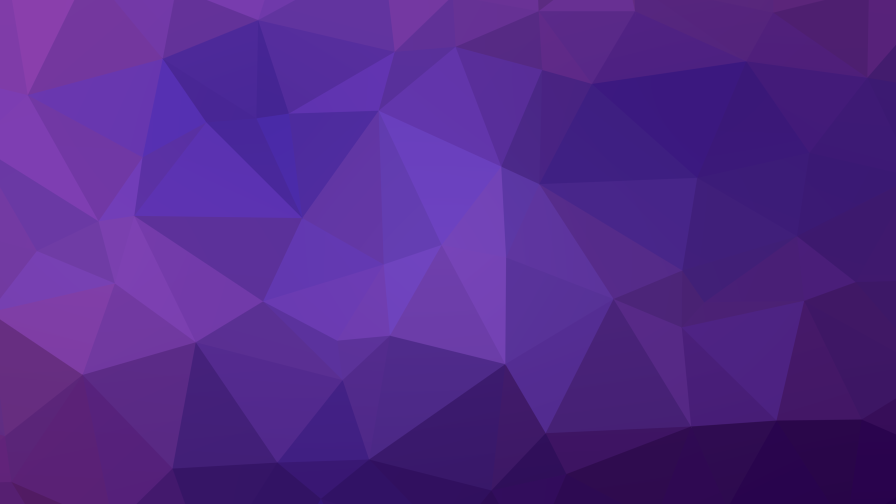
Write a Shadertoy shader that draws this background.

```glsl
const float CELL_SIZE = 0.178;      // facet spacing, in canvas heights
const float JITTER = 0.97;          // vertex scatter within its cell
const float GRID_ANGLE = 0.42;
const float EDGE_SOFTNESS = 0.7;    // half width of the edge blend, in pixels
const float LIGHT_VARIATION = 0.17;
const float HUE_VARIATION = 0.07;
const float FACET_SHADING = 0.10;   // how far the gradient shows inside a facet

const vec3 GLOW_VIOLET = vec3(0.51, 0.31, 0.80);
const vec3 GLOW_ORCHID = vec3(0.50, 0.27, 0.71);
const vec3 DEEP_BLUE = vec3(0.23, 0.13, 0.59);
const vec3 DEEP_INDIGO = vec3(0.20, 0.07, 0.44);

// Gradient mesh, rows from bottom to top
const vec3 MESH[16] = vec3[16](
    vec3(0.35, 0.12, 0.43), vec3(0.20, 0.08, 0.43), vec3(0.18, 0.04, 0.32), vec3(0.13, 0.00, 0.27),
    vec3(0.41, 0.19, 0.54), vec3(0.35, 0.19, 0.61), vec3(0.32, 0.16, 0.52), vec3(0.27, 0.10, 0.42),
    vec3(0.44, 0.22, 0.65), vec3(0.34, 0.19, 0.67), vec3(0.27, 0.14, 0.52), vec3(0.23, 0.10, 0.46),
    vec3(0.49, 0.23, 0.64), vec3(0.44, 0.23, 0.68), vec3(0.40, 0.18, 0.53), vec3(0.33, 0.13, 0.45));

float hash(vec2 p) {
    return fract(sin(dot(p, vec2(127.1, 311.7))) * 43758.5453);
}

float cross2(vec2 a, vec2 b) {
    return a.x * b.y - a.y * b.x;
}

vec2 gridVertex(vec2 cell) {
    vec2 scatter = vec2(hash(cell), hash(cell + 57.3)) - 0.5;
    return cell + 0.5 + JITTER * scatter;
}

vec3 addAccent(vec3 base, vec3 accent, vec2 uv, vec2 center, vec2 radius, float strength) {
    vec2 q = (uv - center) / radius;
    return mix(base, accent, strength * exp(-dot(q, q)));
}

vec3 backdrop(vec2 uv) {
    vec2 m = clamp(uv, 0.0, 1.0) * 3.0;
    ivec2 i = ivec2(min(floor(m), 2.0));
    vec2 f = smoothstep(0.0, 1.0, m - vec2(i));
    int k = i.y * 4 + i.x;
    vec3 c = mix(mix(MESH[k], MESH[k + 1], f.x), mix(MESH[k + 4], MESH[k + 5], f.x), f.y);
    c = addAccent(c, GLOW_VIOLET, uv, vec2(0.50, 0.52), vec2(0.13, 0.22), 0.85);
    c = addAccent(c, GLOW_ORCHID, uv, vec2(0.10, 0.48), vec2(0.12, 0.16), 0.80);
    c = addAccent(c, DEEP_BLUE, uv, vec2(0.28, 0.79), vec2(0.11, 0.15), 0.85);
    return addAccent(c, DEEP_INDIGO, uv, vec2(0.78, 0.80), vec2(0.16, 0.14), 0.75);
}

// Signed distance to an edge, positive on its left
float edgeDistance(vec2 p, vec2 a, vec2 b) {
    return cross2(normalize(b - a), p - a);
}

// Facet colour in rgb, premultiplied by its coverage in w
vec4 facet(vec2 p, vec2 a, vec2 b, vec2 c, vec2 id, mat2 turn, float blur) {
    float d = min(edgeDistance(p, a, b), min(edgeDistance(p, b, c), edgeDistance(p, c, a)));
    float coverage = smoothstep(-blur, blur, d);
    vec2 shadePoint = mix((a + b + c) / 3.0, p, FACET_SHADING);
    vec2 uv = (shadePoint * turn) * CELL_SIZE;
    uv.x *= iResolution.y / iResolution.x;
    float light = 1.0 + LIGHT_VARIATION * (hash(id + 11.7) - 0.5);
    float warmth = HUE_VARIATION * (hash(id + 83.1) - 0.5);
    vec3 color = backdrop(uv) * light * (1.0 + warmth * vec3(1.2, 0.0, -0.8));
    return vec4(color, 1.0) * coverage;
}

void mainImage(out vec4 fragColor, in vec2 fragCoord) {
    float ca = cos(GRID_ANGLE), sa = sin(GRID_ANGLE);
    mat2 turn = mat2(ca, sa, -sa, ca);
    vec2 p = turn * (fragCoord / iResolution.y) / CELL_SIZE;
    float blur = EDGE_SOFTNESS / (iResolution.y * CELL_SIZE);
    vec4 sum = vec4(0.0);

    // Quads of the scattered grid that can reach this point
    for (int y = -1; y <= 0; y++) {
        for (int x = -1; x <= 0; x++) {
            vec2 cell = floor(p) + vec2(x, y);
            vec2 a = gridVertex(cell);
            vec2 b = gridVertex(cell + vec2(1.0, 0.0));
            vec2 c = gridVertex(cell + vec2(1.0, 1.0));
            vec2 d = gridVertex(cell + vec2(0.0, 1.0));

            // Split along the shorter diagonal that stays inside the quad
            bool acInside = cross2(b - a, c - a) > 0.0 && cross2(c - a, d - a) > 0.0;
            bool bdInside = cross2(c - b, d - b) > 0.0 && cross2(d - b, a - b) > 0.0;
            if (acInside && (!bdInside || distance(a, c) < distance(b, d))) {
                sum += facet(p, a, b, c, cell, turn, blur);
                sum += facet(p, a, c, d, cell + 0.5, turn, blur);
            } else {
                sum += facet(p, a, b, d, cell, turn, blur);
                sum += facet(p, b, c, d, cell + 0.5, turn, blur);
            }
        }
    }
    fragColor = vec4(sum.rgb / max(sum.w, 0.001), 1.0);
}
```
